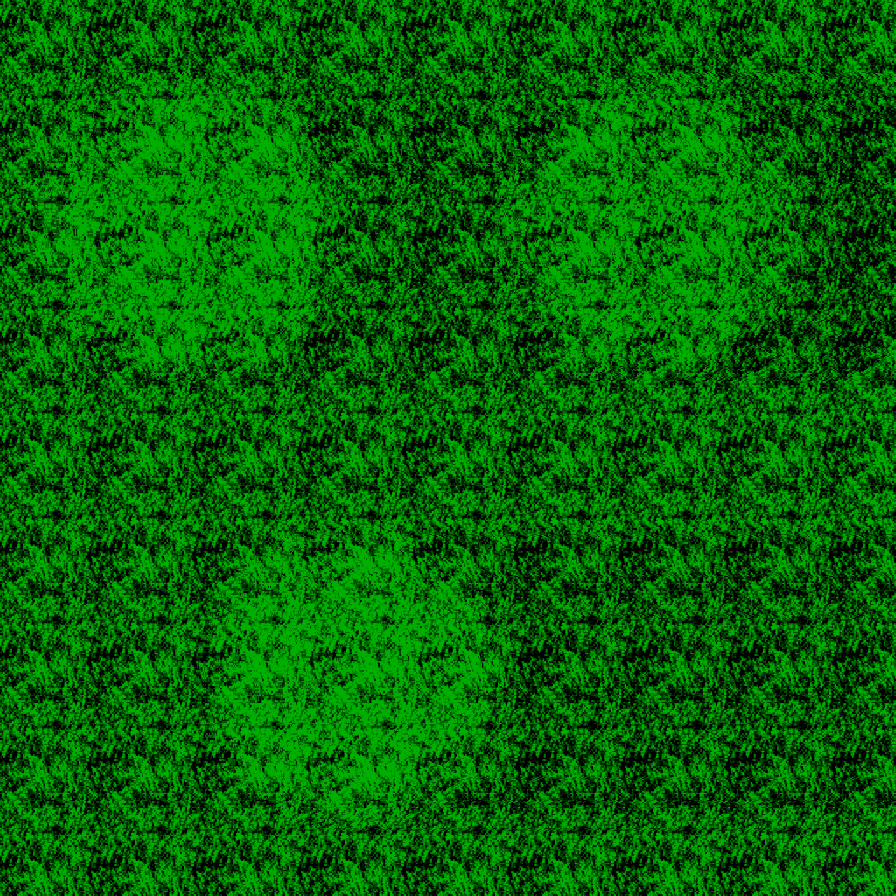
Reproduce this pattern procedurally as a Shadertoy shader.

```glsl
const float CELLS = 512.0;   // grains along the canvas
const float TILE = 60.0;     // grains along one repeat
const float TAU = 6.2831853;

float hash(vec2 p, float seed) {
    vec3 q = fract(vec3(p.xyx + seed) * 0.1031);
    q += dot(q, q.yzx + 33.33);
    return fract((q.x + q.y) * q.z);
}

// Value noise that wraps at the tile edge; size must divide TILE
float tileNoise(vec2 p, vec2 size, float seed) {
    vec2 count = TILE / size;
    vec2 g = p / size - 0.5;
    vec2 i = floor(g);
    vec2 f = smoothstep(0.1, 0.9, g - i);
    float a = hash(mod(i, count), seed);
    float b = hash(mod(i + vec2(1, 0), count), seed);
    float c = hash(mod(i + vec2(0, 1), count), seed);
    float d = hash(mod(i + vec2(1, 1), count), seed);
    return mix(mix(a, b, f.x), mix(c, d, f.x), f.y);
}

// Soft rotated ellipse, repeated with the tile
float softBlob(vec2 p, vec2 center, vec2 radius, float angle) {
    vec2 d = (fract(p / TILE - center + 0.5) - 0.5) * TILE;
    float c = cos(angle), s = sin(angle);
    d = vec2(c * d.x + s * d.y, c * d.y - s * d.x) / radius;
    return exp(-dot(d, d));
}

// Grainy tile with slanted strokes, clumps and a dark diagonal patch
float tileTone(vec2 p) {
    vec2 bent = p + vec2(2.5 * sin(TAU * p.y / TILE + 1.0), 0.0);
    float tone = 0.57;
    tone += 0.75 * (hash(mod(floor(p), TILE), 3.0) - 0.5);
    tone += 0.85 * (tileNoise(bent, vec2(1.5, 3.0), 17.0) - 0.5);
    tone += 0.55 * (tileNoise(p, vec2(5.0, 4.0), 41.0) - 0.5);
    tone += 0.30 * (tileNoise(p, vec2(15.0, 6.0), 67.0) - 0.5);

    float patchMask = softBlob(p, vec2(0.12, 0.17), vec2(15.0, 7.0), -0.55);
    float strokes = sin(TAU * (bent.x + 0.4 * p.y) / 4.0);
    tone += patchMask * (0.35 * strokes - 0.40);
    tone -= 0.22 * softBlob(p, vec2(0.55, 0.62), vec2(20.0, 4.0), 0.1);
    tone += 0.20 * softBlob(p, vec2(0.35, 0.38), vec2(18.0, 3.5), -0.1);
    return tone;
}

// Centers of the three raised discs, measured from the top left
vec2 discCenter(int i) {
    if (i == 0) return vec2(0.215, 0.253);
    if (i == 1) return vec2(0.727, 0.253);
    return vec2(0.392, 0.755);
}

// x: sideways shift in grains, y: tone change
vec2 discEffect(vec2 uv, vec2 center, float radius) {
    vec2 d = (uv - center) / radius;
    float chord = sqrt(max(1.0 - d.y * d.y, 0.0));
    float depth = sqrt(max(1.0 - dot(d, d), 0.0));
    float lift = 1.0 - smoothstep(0.72, 1.06, length(d));
    float wake = smoothstep(chord - 0.08, chord + 0.1, d.x)
               * (1.0 - smoothstep(0.85, 1.0, abs(d.y)));
    float shift = 5.0 * depth + 6.0 * chord * smoothstep(-chord, chord + 0.01, d.x);
    return vec2(shift, 0.26 * lift - 0.07 * wake);
}

void mainImage(out vec4 fragColor, in vec2 fragCoord) {
    vec2 uv = fragCoord / iResolution.y;
    uv.y = 1.0 - uv.y;

    // Ragged outline for the discs
    vec2 cell = uv * CELLS;
    vec2 ragged = uv + 0.016 * (vec2(
        tileNoise(cell, vec2(3.0), 83.0),
        tileNoise(cell, vec2(3.0), 97.0)) - 0.5);

    vec2 effect = vec2(0.0);
    for (int i = 0; i < 3; i++) {
        vec2 center = discCenter(i);
        effect.x += discEffect(uv, center, 0.172).x;
        effect.y += discEffect(ragged, center, 0.172).y;
    }

    // Whole-grain shifts keep the grain crisp
    float tone = tileTone(cell - vec2(floor(effect.x + 0.5), 0.0)) + effect.y;
    float green = 0.69 * clamp((tone - 0.5) * 1.15 + 0.5, 0.0, 1.0);
    fragColor = vec4(0.0, green, 0.0, 1.0);
}
```
